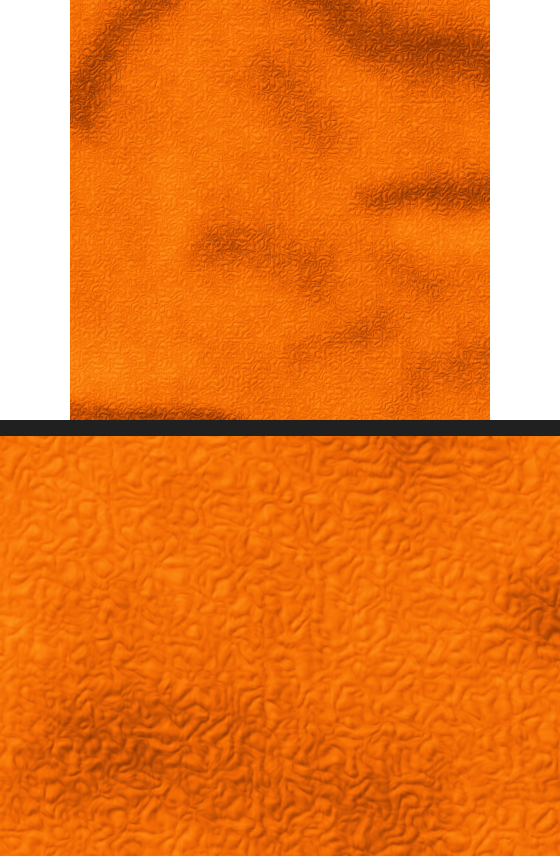
Top, the full canvas; bottom, a detail of the centre.
Give the GLSL for this texture, as a Shadertoy shader.

```glsl
// A square swatch of soft orange fleece on a white page.
// Broad folds are blurred segments bent by gradient noise; the crinkled pile is
// an embossed billow noise. Their sum is a tone, coloured by a four-stop ramp.

const vec3 PAGE   = vec3(1.0);
const vec3 SHADOW = vec3(0.56, 0.21, 0.015);
const vec3 BODY   = vec3(0.92, 0.39, 0.02);
const vec3 LIT    = vec3(0.965, 0.45, 0.025);
const vec3 GLOW   = vec3(0.99, 0.56, 0.09);

const int FOLDS = 12;

// Fold axes: start.xy, end.xy in swatch units
const vec4 AXES[FOLDS] = vec4[FOLDS](
    vec4(0.19, 1.00, 0.00, 0.76), vec4(0.58, 0.99, 1.02, 0.81),
    vec4(0.72, 0.52, 1.02, 0.56), vec4(0.45, 0.80, 0.62, 0.69),
    vec4(0.36, 0.41, 0.60, 0.34), vec4(0.56, 0.15, 0.74, 0.22),
    vec4(0.77, 0.35, 0.88, 0.32), vec4(0.00, 0.01, 0.38, -0.02),
    vec4(0.82, 0.09, 1.00, 0.13), vec4(0.80, 0.43, 1.00, 0.43),
    vec4(0.00, 0.12, 0.20, 0.13), vec4(0.24, 0.62, 0.25, 0.42));

// Fold profiles: half width, change of tone
const vec2 PROFILES[FOLDS] = vec2[FOLDS](
    vec2(0.060, -0.42), vec2(0.075, -0.48), vec2(0.050, -0.42),
    vec2(0.065, -0.22), vec2(0.060, -0.27), vec2(0.040, -0.22),
    vec2(0.045, -0.22), vec2(0.035, -0.45), vec2(0.070, -0.24),
    vec2(0.040,  0.15), vec2(0.085,  0.17), vec2(0.070,  0.10));

float hash(vec2 p) {
    vec3 q = fract(vec3(p.xyx) * 0.1031);
    q += dot(q, q.yzx + 33.33);
    return fract((q.x + q.y) * q.z);
}

float cornerSlope(vec2 cell, vec2 offset) {
    float angle = 6.2832 * hash(cell);
    return dot(vec2(cos(angle), sin(angle)), offset);
}

float gradientNoise(vec2 p) {
    vec2 cell = floor(p);
    vec2 f = p - cell;
    vec2 u = f * f * f * (f * (f * 6.0 - 15.0) + 10.0);
    vec2 e = vec2(1.0, 0.0);
    float low  = mix(cornerSlope(cell, f), cornerSlope(cell + e, f - e), u.x);
    float high = mix(cornerSlope(cell + e.yx, f - e.yx),
                     cornerSlope(cell + e.xx, f - e.xx), u.x);
    return mix(low, high, u.y);
}

vec2 warp(vec2 p, float frequency, float amount) {
    vec2 q = p * frequency;
    return p + amount * vec2(gradientNoise(q + 17.3), gradientNoise(q + 61.7));
}

float segmentDistance(vec2 p, vec2 a, vec2 b) {
    vec2 ap = p - a, ab = b - a;
    return length(ap - ab * clamp(dot(ap, ab) / dot(ab, ab), 0.0, 1.0));
}

// Large soft shading of the draped cloth
float drape(vec2 p) {
    vec2 bent = warp(p, 4.0, 0.06);
    float tone = 0.0;
    for (int i = 0; i < FOLDS; i++) {
        float d = segmentDistance(bent, AXES[i].xy, AXES[i].zw) / PROFILES[i].x;
        tone += PROFILES[i].y * exp(-d * d);
    }
    return tone + 0.12 * gradientNoise(p * 5.0 + 40.0)
                + 0.09 * gradientNoise(p * 13.0 + 90.0);
}

// Height of the pile: rounded tufts parted by sharp creases
float pileHeight(vec2 p) {
    return abs(gradientNoise(p)) + 0.3 * abs(gradientNoise(p * 1.9 + 25.0));
}

// Emboss the pile with light from the upper left
float pile(vec2 p, float frequency) {
    vec2 q = warp(p * frequency, 0.6, 0.5);
    vec2 toLight = vec2(-0.13, 0.19);
    float height = pileHeight(q);
    float relief = height - pileHeight(q + toLight);
    return 0.62 * relief + 0.28 * (height - 0.26)
         + 0.10 * gradientNoise(p * frequency * 0.4 + 70.0);
}

vec3 fleeceColour(float tone) {
    vec3 colour = mix(SHADOW, BODY, clamp(tone / 0.51, 0.0, 1.0));
    colour = mix(colour, LIT, clamp((tone - 0.51) / 0.17, 0.0, 1.0));
    return mix(colour, GLOW, clamp((tone - 0.68) / 0.32, 0.0, 1.0));
}

void mainImage(out vec4 fragColor, in vec2 fragCoord) {
    // Swatch units: 0 to 1 across a centred square of full canvas height
    vec2 p = (fragCoord - 0.5 * iResolution.xy) / iResolution.y + 0.5;
    float pixel = 1.0 / iResolution.y;

    float shade = drape(p);
    float grainContrast = mix(1.15, 0.9, smoothstep(-0.3, 0.15, shade));
    float tone = 0.66 + shade + grainContrast * pile(p, 82.0);

    float inside = smoothstep(-0.5 * pixel, 0.5 * pixel, 0.5 - abs(p.x - 0.5));
    fragColor = vec4(mix(PAGE, fleeceColour(tone), inside), 1.0);
}
```
